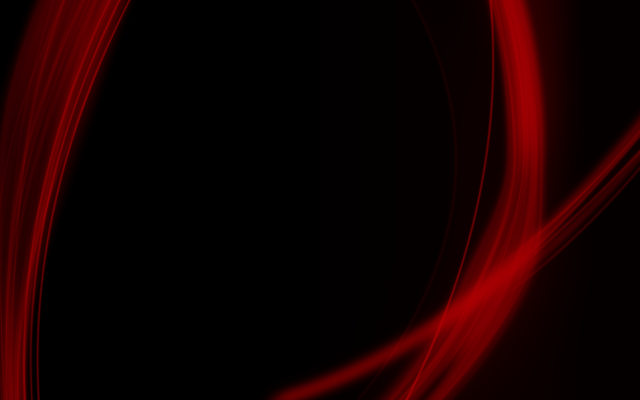
Write a Shadertoy shader that draws this background.

```glsl
// Glowing red ribbons of fine strands sweeping in arcs over black.

float hash(float n) { return fract(sin(n * 127.1) * 4375.85); }

float gauss(float d, float width) { return exp(-d * d / (width * width)); }

// Soft-edged ribbon profile, across runs from -1 to 1
float body(float across, float softness) {
    return 1.0 - smoothstep(1.0 - softness, 1.0 + softness, abs(across));
}

// Bundle of gently crossing threads inside a ribbon
float strands(float across, float along, float seed) {
    float sum = 0.0;
    for (int i = 0; i < 22; i++) {
        float id = seed + float(i) * 3.17;
        float drift = 0.22 * sin(along * 3.0 + 6.28 * hash(id + 1.3));
        float place = mix(-0.85, 0.85, (float(i) + hash(id)) / 22.0) + drift;
        float width = mix(0.025, 0.15, pow(hash(id + 2.7), 2.0));
        sum += mix(0.25, 1.0, hash(id + 4.1)) * gauss(across - place, width);
    }
    return sum;
}

void mainImage(out vec4 fragColor, in vec2 fragCoord) {
    vec2 p = fragCoord / iResolution.y;
    p.x *= 1.6 * iResolution.y / iResolution.x;

    // Faint haze on the right
    float light = 0.014 * smoothstep(0.7, 1.1, p.x);
    light += 0.085 * smoothstep(1.25, 1.33, p.x) * (1.0 - smoothstep(1.36, 1.47, p.x))
           * smoothstep(0.4, 0.8, p.y);
    light += 0.03 * smoothstep(1.08, 1.22, p.x) * (1.0 - smoothstep(1.3, 1.5, p.x));

    // Left ribbon, fanning out upward
    float leftMid = 0.03 + 0.22 * pow(p.y - 0.1, 2.0);
    float leftWidth = 0.035 + 0.075 * smoothstep(0.0, 0.8, p.y);
    float across = (p.x - leftMid) / leftWidth;
    float level = 0.16 + 0.12 * smoothstep(0.6, 1.0, p.y);
    light += body(across, 0.25) * (level + 0.09 * strands(across, p.y, 5.0));
    light += 0.24 * gauss(p.x - 0.03, 0.028) * (1.0 - smoothstep(0.0, 0.4, p.y));

    // Loose threads along its inner edge
    for (int i = 0; i < 3; i++) {
        float k = float(i);
        float curve = 0.094 - 0.017 * k + (0.284 - 0.01 * k) * pow(p.y - 0.1, 2.0);
        light += (0.36 - 0.06 * k) * gauss(p.x - curve, 0.0028);
    }

    // Right ribbon: tight at the top, wide below
    float bend = p.y > 0.63 ? 0.35 : 0.70;
    float rightMid = 1.315 - bend * pow(p.y - 0.63, 2.0);
    float rightWidth = 0.047 + 0.04 * smoothstep(0.6, 0.28, p.y);
    across = (p.x - rightMid) / rightWidth;
    float right = body(across, 0.3) * (0.2 + 0.085 * strands(across, p.y, 41.0));
    right += 0.34 * gauss(across - 0.05, 0.62) * smoothstep(0.52, 0.72, p.y);
    right += 0.2 * gauss(across, 0.7) * gauss(p.y - 0.23, 0.13);
    float gap = gauss(across - 0.2, 0.17) * (1.0 - smoothstep(0.03, 0.17, p.y));
    light += right * (1.0 - 0.85 * gap);
    light += 0.07 * gauss(across - 0.3, 1.5);

    // Inner thread of the right ribbon and a dim outlying arc
    float thread = 1.233 - 0.3 * pow(p.y - 0.85, 2.0);
    light += 0.36 * gauss(p.x - thread, 0.003);
    float arc = 1.14 - 0.68 * pow(p.y - 0.6, 2.0);
    light += 0.065 * gauss(p.x - arc, 0.004);
    light += 0.018 * smoothstep(-0.01, 0.01, p.x - arc) * (1.0 - smoothstep(0.0, 0.12, p.x - arc));

    // Rising diagonal ribbon, splitting toward the right
    float s = p.x - 0.7;
    float rise = p.y - (0.3 * s + 0.464 * s * s);
    float slant = sqrt(1.0 + pow(0.3 + 0.928 * s, 2.0));
    float started = smoothstep(-0.06, 0.03, s);
    float split = smoothstep(0.5, 0.75, s);
    float tail = gauss(rise, 0.022 * slant) * (1.0 - split);
    light += 0.42 * started * tail;
    float upper = gauss(rise - 0.02 - 0.09 * (s - 0.67), 0.018 * slant);
    float lower = gauss(rise + 0.035, 0.012 * slant);
    light += split * (0.3 * upper + 0.2 * lower);
    for (int i = 0; i < 4; i++) {
        float k = float(i);
        float offset = 0.035 - 0.03 * k + 0.012 * sin(s * 6.0 + k * 2.0);
        light += 0.19 * split * gauss(rise - offset, 0.0035 * slant);
    }

    // Compress the overlaps to a deep red ceiling
    light = 0.68 * (1.0 - exp(-1.9 * light * (0.65 + light)));
    fragColor = vec4(light * vec3(1.0, 0.0, 0.012) + vec3(0.004, 0.0, 0.0), 1.0);
}
```
